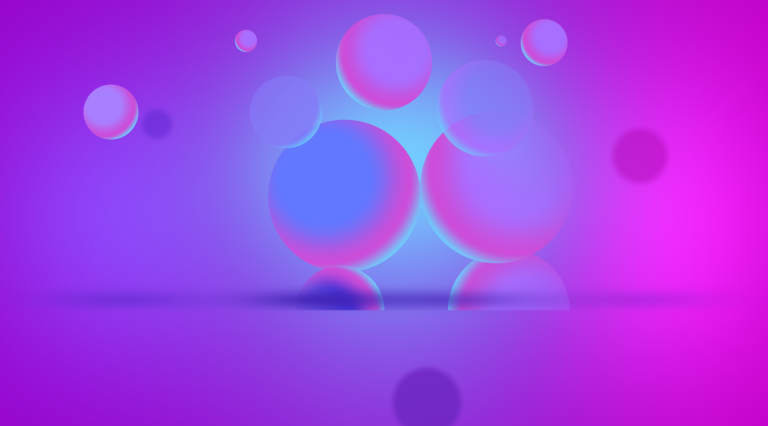
Reproduce this background procedurally as a Shadertoy shader.

```glsl
// Glossy gradient orbs float before a violet wall lit by cyan and magenta glows.
// Gaussian glows build the wall; each orb is a disc shaded by an off-centre
// radial ramp (body, blush, bright rim). Soft shadows lie along the floor line.

// Palette
const vec3 WALL_LEFT  = vec3(0.60, 0.00, 0.79);
const vec3 WALL_RIGHT = vec3(0.74, 0.00, 0.77);
const vec3 VIOLET     = vec3(0.56, 0.27, 1.00);
const vec3 MAGENTA    = vec3(1.00, 0.12, 1.00);
const vec3 PERIWINKLE = vec3(0.50, 0.48, 0.95);
const vec3 CYAN       = vec3(0.44, 0.86, 1.00);
const vec3 BLUSH      = vec3(0.80, 0.30, 0.85);
const vec3 RIM        = vec3(0.42, 0.82, 0.99);
const vec3 LILAC      = vec3(0.66, 0.43, 1.00);
const vec3 BLUE       = vec3(0.38, 0.47, 1.00);
const vec3 HAZE       = vec3(0.52, 0.48, 0.97);
const vec3 INK        = vec3(0.27, 0.20, 0.85);
const vec3 SHADOW     = vec3(0.25, 0.13, 0.70);

// Layout, in canvas heights from the centre
const float FLOOR_Y       = -0.228;
const float SHADOW_Y      = -0.204;
const float SHADOW_HEIGHT = 0.021;
const float RAMP_SHIFT    = 0.35;   // offset of each orb's ramp, in radii
const vec2  LOWER_LEFT    = vec2(-0.74, -0.67);
const vec2  LOWER_RIGHT   = vec2(0.74, -0.67);

// Elliptical Gaussian falloff
float glow(vec2 p, vec2 center, vec2 size) {
    vec2 q = (p - center) / size;
    return exp(-dot(q, q));
}

// Antialiased disc coverage; blur is the half width of its edge
float disc(vec2 p, vec2 center, float radius, float blur) {
    return 1.0 - smoothstep(-blur, blur, length(p - center) - radius);
}

vec3 wall(vec2 p) {
    vec3 color = mix(WALL_LEFT, WALL_RIGHT, smoothstep(0.1, 0.9, p.x));
    color = mix(color, VIOLET, 0.90 * glow(p, vec2(-0.62, -0.01), vec2(0.36, 0.38)));
    color = mix(color, MAGENTA, glow(p, vec2(0.66, -0.02), vec2(0.31, 0.40)));
    color = mix(color, PERIWINKLE, glow(p, vec2(0.02, 0.054), vec2(0.46, 0.60)));
    return mix(color, CYAN, 0.85 * glow(p, vec2(0.04, 0.11), vec2(0.32, 0.23)));
}

// Orb lit along rimDir; fade dissolves the side away from the rim
vec3 orb(vec3 under, vec2 p, vec2 center, float radius, vec2 rimDir,
         vec3 body, vec3 blush, float opacity, float fade) {
    vec2 q = (p - center) / radius;
    float ramp = length(q + rimDir * RAMP_SHIFT);
    vec3 color = mix(body, blush, smoothstep(0.55, 1.14, ramp));
    color = mix(color, RIM, smoothstep(1.10, 1.38, ramp));
    float solid = mix(1.0 - fade, 1.0, smoothstep(-1.0, 0.3, dot(q, rimDir)));
    float edge = 0.75 / iResolution.y;
    return mix(under, color, opacity * solid * disc(p, center, radius, edge));
}

// Row of flat shadows hugging the floor line
float floorShadow(vec2 p) {
    // x, half width, strength
    vec3 pools[4] = vec3[4](vec3(-0.61, 0.17, 0.34), vec3(-0.15, 0.17, 0.82),
                            vec3(0.15, 0.20, 0.55), vec3(0.60, 0.17, 0.22));
    float light = 1.0;
    for (int i = 0; i < 4; i++) {
        vec2 size = vec2(pools[i].y, SHADOW_HEIGHT);
        light *= 1.0 - pools[i].z * glow(p, vec2(pools[i].x, SHADOW_Y), size);
    }
    return 1.0 - light;
}

void mainImage(out vec4 fragColor, in vec2 fragCoord) {
    vec2 p = (fragCoord - 0.5 * iResolution.xy) / iResolution.y;
    float pixel = 1.0 / iResolution.y;
    vec3 color = wall(p);

    // Out-of-focus dark discs
    color = mix(color, vec3(0.42, 0.18, 0.85), 0.75 * disc(p, vec2(-0.533, 0.209), 0.034, 0.012));
    color = mix(color, vec3(0.70, 0.06, 0.74), 0.60 * disc(p, vec2(0.601, 0.134), 0.064, 0.014));
    color = mix(color, vec3(0.43, 0.15, 0.76), 0.85 * disc(p, vec2(0.101, -0.444), 0.080, 0.012));

    // Half orb behind the large pair
    float aboveFloor = smoothstep(-pixel, pixel, p.y - FLOOR_Y);
    color = orb(color, p, vec2(0.293, FLOOR_Y), 0.143, vec2(-0.95, 0.31), LILAC, BLUSH, 0.9 * aboveFloor, 0.5);

    // Large pair and the translucent orbs in front of it
    color = orb(color, p, vec2(-0.093, 0.040), 0.179, LOWER_RIGHT, BLUE, BLUSH, 1.0, 0.0);
    color = orb(color, p, vec2(0.264, 0.061), 0.179, LOWER_LEFT, LILAC, BLUSH, 1.0, 0.75);
    color = orb(color, p, vec2(-0.230, 0.237), 0.085, LOWER_RIGHT, HAZE, HAZE, 0.80, 0.3);
    color = orb(color, p, vec2(0.237, 0.246), 0.113, LOWER_LEFT, HAZE, LILAC, 0.75, 0.3);

    // Half orb in front, fading to the left
    color = orb(color, p, vec2(-0.103, FLOOR_Y), 0.104, vec2(0.86, 0.51), INK, BLUSH, aboveFloor, 0.9);

    // Upper and small floating orbs
    color = orb(color, p, vec2(0.0, 0.354), 0.113, LOWER_LEFT, LILAC, BLUSH, 1.0, 0.1);
    color = orb(color, p, vec2(-0.641, 0.237), 0.0645, LOWER_RIGHT, vec3(0.66, 0.50, 1.0), BLUSH, 1.0, 0.0);
    color = orb(color, p, vec2(0.376, 0.400), 0.055, LOWER_LEFT, LILAC, BLUSH, 1.0, 0.0);
    color = orb(color, p, vec2(-0.324, 0.404), 0.026, LOWER_LEFT, LILAC, BLUSH, 1.0, 0.0);
    color = orb(color, p, vec2(0.275, 0.404), 0.013, LOWER_LEFT, LILAC, BLUSH, 0.9, 0.2);

    // Floor shadow, weaker below the floor line
    color = mix(color, SHADOW, floorShadow(p) * mix(0.35, 1.0, aboveFloor));
    fragColor = vec4(color, 1.0);
}
```
